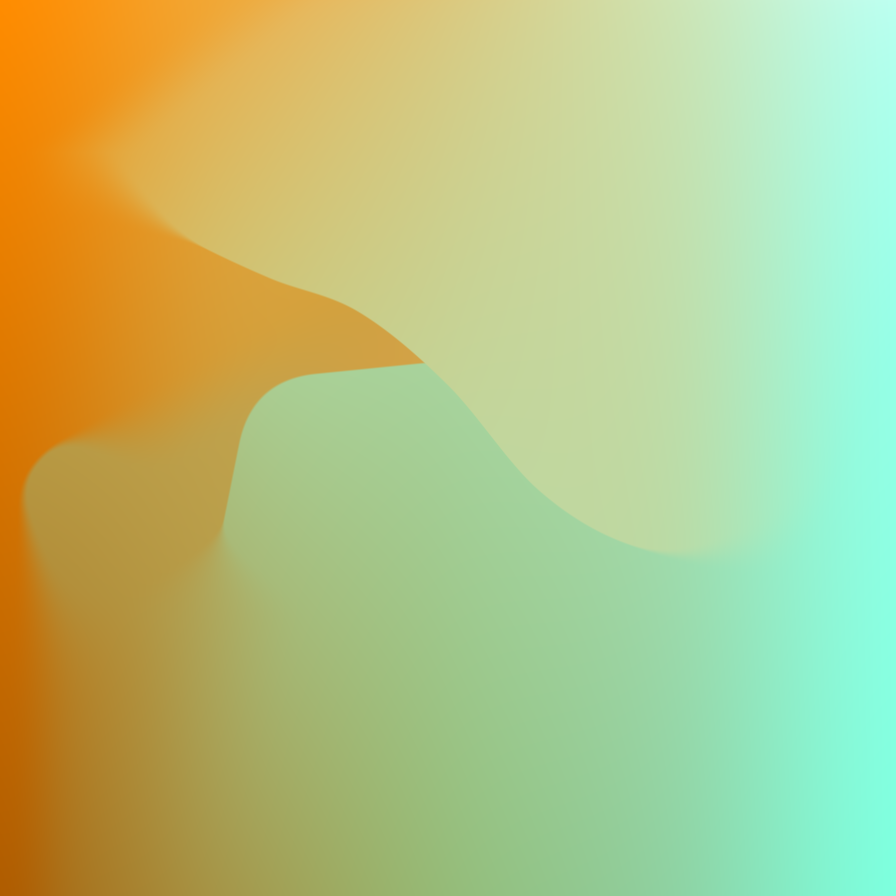
This background is drawn by a Shadertoy shader. Its source:

```glsl
// Soft folded sheets in orange, ochre, cream, green and mint.
// Each sheet is a two-row colour ramp; its outline is a spline or a rounded
// corner of two lines, whose edge runs from crisp to blurred along its length.

// Colour stops, evenly spaced from left to right, in 8-bit units
const vec3 ORANGE_HIGH[5] = vec3[5](vec3(255, 140, 0), vec3(240, 168, 55),
    vec3(220, 180, 85), vec3(206, 228, 180), vec3(190, 255, 240));
const vec3 ORANGE_LOW[5] = vec3[5](vec3(175, 92, 0), vec3(170, 140, 55),
    vec3(180, 140, 50), vec3(142, 210, 162), vec3(125, 255, 222));
const vec3 OCHRE_HIGH[5] = vec3[5](vec3(186, 160, 74), vec3(195, 163, 76),
    vec3(209, 166, 76), vec3(168, 224, 178), vec3(150, 255, 230));
const vec3 OCHRE_LOW[5] = vec3[5](vec3(165, 110, 25), vec3(165, 150, 72),
    vec3(152, 186, 120), vec3(142, 210, 162), vec3(125, 255, 222));
const vec3 GREEN_HIGH[5] = vec3[5](vec3(175, 160, 80), vec3(171, 203, 142),
    vec3(168, 212, 158), vec3(168, 224, 178), vec3(150, 255, 230));
const vec3 GREEN_LOW[5] = vec3[5](vec3(170, 100, 10), vec3(165, 150, 72),
    vec3(149, 187, 120), vec3(142, 210, 162), vec3(125, 255, 222));
const vec3 CREAM_HIGH[5] = vec3[5](vec3(255, 140, 0), vec3(240, 172, 68),
    vec3(220, 200, 125), vec3(206, 228, 180), vec3(190, 255, 240));
const vec3 CREAM_LOW[5] = vec3[5](vec3(205, 175, 85), vec3(192, 204, 135),
    vec3(190, 214, 157), vec3(186, 219, 166), vec3(135, 255, 228));

// Heights of the wave under the cream sheet, at x = 0.1, 0.2 ... 1.0
const float WAVE[10] = float[10](0.80, 0.738, 0.690, 0.652, 0.570,
    0.454, 0.393, 0.382, 0.42, 0.58);

const float FOLD_HEIGHT = 0.6;   // top row of the ochre and green ramps
const float CREAM_DEPTH = 0.6;   // height spanned by the cream ramp
const float CRISP = 0.0015;      // half width of a sharp edge
const float GREEN_ROUND = 0.07;  // corner rounding of the green sheet
const float OCHRE_ROUND = 0.05;  // corner rounding of the ochre sheet

// Catmull-Rom weights of four neighbouring knots
vec4 splineWeights(float t) {
    float t2 = t * t, t3 = t2 * t;
    return 0.5 * vec4(-t3 + 2.0 * t2 - t, 3.0 * t3 - 5.0 * t2 + 2.0,
                      -3.0 * t3 + 4.0 * t2 + t, t3 - t2);
}

vec3 ramp(vec3 stops[5], float x) {
    float s = clamp(x, 0.0, 1.0) * 4.0;
    int i = min(int(s), 3);
    vec4 w = splineWeights(s - float(i));
    return (w.x * stops[max(i - 1, 0)] + w.y * stops[i]
          + w.z * stops[i + 1] + w.w * stops[min(i + 2, 4)]) / 255.0;
}

float waveHeight(float x) {
    float s = clamp(x * 10.0 - 1.0, 0.0, 9.0);
    int i = min(int(s), 8);
    vec4 w = splineWeights(s - float(i));
    return dot(w, vec4(WAVE[max(i - 1, 0)], WAVE[i],
                       WAVE[i + 1], WAVE[min(i + 2, 9)]));
}

// Rounded intersection of two half planes
float smoothMin(float a, float b, float k) {
    float h = max(k - abs(a - b), 0.0) / k;
    return min(a, b) - h * h * k * 0.25;
}

// Falls from 1 at the low bound to 0 at the high bound
float fall(float low, float high, float x) {
    return 1.0 - smoothstep(low, high, x);
}

// Ochre fold: rounded at the left, blurred along its top and foot
float ochreMask(vec2 p) {
    float top = 0.515 + 0.55 * (p.x - 0.078) - p.y;
    float d = smoothMin(top, p.x - 0.02, OCHRE_ROUND);
    float blur = 0.006 + 0.1 * smoothstep(0.05, 0.2, p.x)
               + 0.1 * fall(0.2, 0.48, p.y);
    return smoothstep(-0.1 * blur, blur, d);
}

// Green sheet: crisp round shoulder, melting away at its lower left
float greenMask(vec2 p, float crisp) {
    float top = 0.595 + 0.1 * (p.x - 0.475) - p.y;
    float side = p.x - 0.267 - 0.2 * (p.y - 0.505);
    float d = smoothMin(top, side, GREEN_ROUND);
    float blur = mix(crisp, 0.12, fall(0.3, 0.42, p.y));
    return smoothstep(-blur, blur, d);
}

// Cream sheet: above the wave, blurred at both ends and at the far left
float creamMask(vec2 p, float crisp) {
    float blur = crisp + 0.045 * smoothstep(0.7, 0.93, p.x)
               + 0.05 * fall(0.09, 0.23, p.x);
    float above = smoothstep(-blur, blur, p.y - waveHeight(p.x));
    float leftEdge = 0.09 + 1.2 * max(p.y - 0.83, 0.0);
    return above * smoothstep(-0.07, 0.07, p.x - leftEdge);
}

void mainImage(out vec4 fragColor, in vec2 fragCoord) {
    vec2 p = fragCoord / iResolution.xy;
    float crisp = max(CRISP, 0.8 / iResolution.y);

    // Colour of each sheet here
    float foldRow = clamp(p.y / FOLD_HEIGHT, 0.0, 1.0);
    float creamRow = pow(clamp((1.0 - p.y) / CREAM_DEPTH, 0.0, 1.0), 0.7);
    vec3 orange = mix(ramp(ORANGE_LOW, p.x), ramp(ORANGE_HIGH, p.x), p.y);
    vec3 ochre = mix(ramp(OCHRE_LOW, p.x), ramp(OCHRE_HIGH, p.x), foldRow);
    vec3 green = mix(ramp(GREEN_LOW, p.x), ramp(GREEN_HIGH, p.x), foldRow);
    vec3 cream = mix(ramp(CREAM_HIGH, p.x), ramp(CREAM_LOW, p.x), creamRow);

    // Stack the sheets from back to front
    vec3 color = mix(orange, ochre, ochreMask(p));
    color = mix(color, green, greenMask(p, crisp));
    color = mix(color, cream, creamMask(p, crisp));
    fragColor = vec4(clamp(color, 0.0, 1.0), 1.0);
}
```
